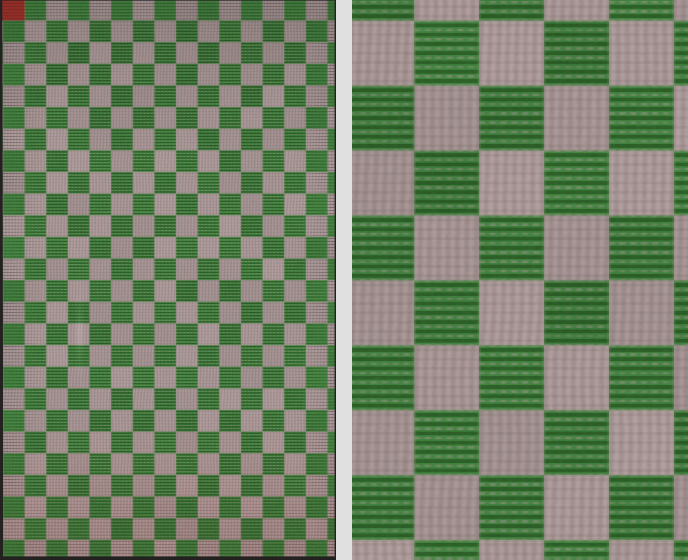
Left, the full canvas; right, a detail of the centre.
A Shadertoy shader for this pattern:

```glsl
// Green and pink checkerboard on a dark-framed display panel.
// Cells come from antialiased square waves; each kind has its own fine weave,
// which shifts toward the panel sides with added noise and soft glare.

const float PI = 3.14159265;
const float CELL = 0.0644;               // cell side, in canvas widths
const vec2 GRID_START = vec2(0.0087, -0.0035);
const float LINES = 7.0;                 // weave lines per cell

const vec3 PINK = vec3(0.63, 0.56, 0.56);
const vec3 GREEN = vec3(0.24, 0.48, 0.23);
const vec3 DARK_GREEN = vec3(0.17, 0.36, 0.15);
const vec3 PALE_GREEN = vec3(0.42, 0.52, 0.38);
const vec3 RED = vec3(0.60, 0.19, 0.16);
const vec3 FRAME = vec3(0.14, 0.13, 0.13);

float hash(vec2 p) {
    p = fract(p * vec2(123.34, 456.21));
    p += dot(p, p + 45.32);
    return fract(p.x * p.y);
}

float noise(vec2 p) {
    vec2 i = floor(p), f = fract(p);
    f = f * f * (3.0 - 2.0 * f);
    return mix(mix(hash(i), hash(i + vec2(1, 0)), f.x),
               mix(hash(i + vec2(0, 1)), hash(i + vec2(1, 1)), f.x), f.y);
}

// Square wave of period 2 with smoothed flips at the integers
vec2 squareWave(vec2 t, float soft) {
    return clamp(sin(PI * t) / (PI * soft), -1.0, 1.0);
}

// Repeating line centred at half periods
float line(float t, float width, float soft) {
    float d = abs(fract(t) - 0.5);
    return 1.0 - smoothstep(0.5 * (width - soft), 0.5 * (width + soft), d);
}

// Green weave: dark bands with dashed pale threads between them
vec3 greenCell(vec2 q, float side, float soft) {
    float t = q.y * LINES;
    float dash = 0.6 + 0.4 * sin(q.x * 2.0 * PI * 6.0);
    float wear = 0.65 + 0.7 * noise(q * vec2(1.3, 7.0));
    vec3 c = mix(GREEN, DARK_GREEN, line(t, 0.40, soft) * mix(1.0, 0.45, side));
    float thread = line(t + 0.5, 0.28, soft) * dash * wear;
    return mix(c, PALE_GREEN, clamp(thread, 0.0, 1.0) * mix(1.0, 0.35, side));
}

// Pink weave: faint wavering vertical ribs, dark cross lines near the sides
vec3 pinkCell(vec2 q, float side, float soft) {
    float waver = 0.5 * noise(q * vec2(0.6, 0.9));
    float rib = sin(2.0 * PI * (q.x * LINES + waver + 0.15 * q.y));
    float cross_ = line(q.y * LINES, 0.30, soft);
    vec3 c = PINK * (1.0 + 0.045 * rib);
    return c * (1.0 - cross_ * mix(0.05, 0.28, side));
}

// Pale joint along the cell borders
float joint(vec2 q, float soft) {
    vec2 d = 0.5 - abs(fract(q) - 0.5);
    return 1.0 - smoothstep(0.015, 0.025 + soft, min(d.x, d.y));
}

// Coverage of the lit panel inside its frame
float panel(vec2 p, float height, float px) {
    float left = mix(0.0070, 0.0095, p.y / height);
    vec2 low = p - vec2(left, 0.0015);
    vec2 high = vec2(0.9957, height - 0.0105) - p;
    float d = min(min(low.x, low.y), min(high.x, high.y));
    return smoothstep(-0.5 * px, 0.5 * px, d);
}

void mainImage(out vec4 fragColor, in vec2 fragCoord) {
    float px = 1.0 / iResolution.x;
    float height = iResolution.y * px;
    vec2 p = vec2(fragCoord.x, iResolution.y - fragCoord.y) * px;
    vec2 q = (p - GRID_START) / CELL;
    float soft = px / CELL;
    float weaveSoft = min(soft * LINES, 0.6);

    // Weave change toward the sides, top and bottom
    float v = p.y / height;
    float side = smoothstep(0.36, 0.50, abs(p.x - 0.5));
    side = max(side, 0.6 * smoothstep(0.80, 1.0, v));
    side = max(side, 0.7 * smoothstep(0.08, 0.0, v));

    // Checker of the two weaves
    vec2 wave = squareWave(q, 0.5 * soft);
    float checker = 0.5 + 0.5 * wave.x * wave.y;
    vec3 col = mix(greenCell(q, side, weaveSoft), pinkCell(q, side, weaveSoft), checker);
    col = mix(col, PALE_GREEN, 0.35 * joint(q, soft) * (1.0 - 0.5 * checker));

    // Single red cell in the top left corner
    vec2 inCorner = smoothstep(-0.5 * soft, 0.5 * soft, 1.0 - q);
    float weave = 1.0 - 0.12 * line(q.y * LINES, 0.3, weaveSoft);
    col = mix(col, RED * weave, inCorner.x * inCorner.y);

    // Cell variation, warm lower end, shading and glare
    col *= 0.97 + 0.06 * hash(floor(q) + 3.7);
    col *= mix(vec3(1.0), vec3(1.03, 0.96, 0.95), smoothstep(0.7, 1.0, v));
    col *= 1.03 - 0.10 * smoothstep(0.3, 0.0, v) - 0.05 * smoothstep(0.8, 1.0, v);
    vec2 glare = (p - vec2(0.237, 0.99)) / vec2(0.012, 0.09);
    col += 0.06 * exp(-dot(glare, glare));
    col += 0.02 * (noise(p * 300.0) - 0.5);

    col = mix(FRAME, col, panel(p, height, px));
    fragColor = vec4(clamp(col, 0.0, 1.0), 1.0);
}
```
